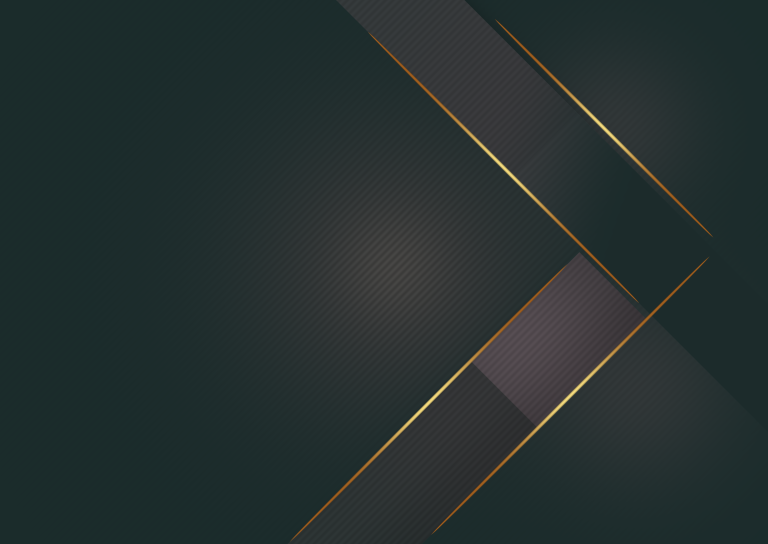
Give the GLSL for this background, as a Shadertoy shader.

```glsl
const float DIAG = 0.70711;

float glow(vec2 p, vec2 center, float radius) {
    vec2 v = (p - center) / radius;
    return exp(-dot(v, v));
}

// Antialiased mask of lo < x < hi along a diagonal axis
float span(float x, float lo, float hi) {
    float aa = 1.0 / iResolution.y;
    return smoothstep(lo - aa, lo + aa, x) * (1.0 - smoothstep(hi - aa, hi + aa, x));
}

// Tapered metallic line: across = signed offset, along = position on its axis
vec3 goldLine(vec3 col, float across, float along, float start, float end) {
    float t = clamp((along - start) / (end - start), 0.0, 1.0);
    float taper = sqrt(max(4.0 * t * (1.0 - t), 0.0));
    float dist = abs(across) * DIAG;
    float aa = 0.75 / iResolution.y;
    float width = 0.0033 * taper;
    float mask = 1.0 - smoothstep(width - aa, width + aa, dist);
    mask *= smoothstep(0.0, 0.3, taper);
    float shine = exp(-pow((t - 0.5) / 0.17, 2.0));
    vec3 metal = mix(vec3(0.62, 0.36, 0.11), vec3(0.97, 0.87, 0.50), shine);
    metal *= 1.0 - 0.25 * smoothstep(0.0, 0.0035, dist);
    return mix(col, metal, mask);
}

void mainImage(out vec4 fragColor, in vec2 fragCoord) {
    vec2 p = fragCoord / iResolution.y;
    p.x += 0.5 * (1.4144 - iResolution.x / iResolution.y);
    float s = p.x - p.y + 1.0; // grows toward the lower right
    float d = p.x + p.y - 1.0; // grows toward the upper right
    float stripe = 0.5 + 0.5 * sin(s * 6.28318 / 0.014);

    // Dark base with striped soft lights
    vec3 col = vec3(0.106, 0.171, 0.170);
    float center = glow(p, vec2(0.725, 0.505), 0.27);
    float core = glow(p, vec2(0.725, 0.51), 0.10);
    float side = glow(p, vec2(1.13, 0.76), 0.15) + glow(p, vec2(1.17, 0.29), 0.18);
    float shade = 0.35 * exp(-abs(s - 1.53) / 0.04) * step(-0.5, d) * step(d, 0.62);
    vec3 light = vec3(0.125, 0.062, 0.066) * center + vec3(0.05, 0.045, 0.035) * core;
    light += vec3(0.085, 0.045, 0.05) * side;
    col += light * (1.0 - shade);
    float texture45 = glow(p, vec2(0.75, 0.5), 0.5);
    col *= 1.0 - (0.04 + 0.13 * center + 0.10 * side) * texture45 * (1.0 - stripe);

    // Upper band, with a lighter inner panel dissolving downward
    float upper = span(d, 0.619, 0.855);
    float shadowUp = exp(-max(d - 0.855, 0.0) / 0.02) * step(0.855, d);
    col *= 1.0 - 0.14 * shadowUp * (1.0 - smoothstep(1.2, 1.6, s));
    vec3 upperCol = mix(vec3(0.205, 0.225, 0.230), vec3(0.225, 0.225, 0.235), smoothstep(0.6, 1.2, s));
    upperCol += 0.018 * span(s, 1.269, 9.0);
    upperCol *= 0.92 + 0.10 * stripe;
    float fade = 1.0 - smoothstep(1.15, 1.62, s + 0.5 * (d - 0.62));
    col = mix(col, mix(vec3(0.108, 0.170, 0.170), upperCol, fade), upper);

    // Lower band, with a bright panel near its tip
    float lower = span(s, 1.530, 1.777) * span(d, -9.0, 0.603);
    vec3 lowerCol = mix(vec3(0.175, 0.205, 0.205), vec3(0.205, 0.210, 0.215), smoothstep(-0.4, 0.1, d));
    lowerCol -= 0.025 * smoothstep(1.60, 1.777, s);
    float panel = span(d, 0.203, 9.0);
    float panelLight = glow(vec2(s, d), vec2(1.57, 0.33), 0.28);
    lowerCol += panel * (vec3(0.015, 0.0, 0.005) + vec3(0.115, 0.09, 0.10) * panelLight);
    lowerCol *= 0.91 + 0.11 * stripe;
    col = mix(col, lowerCol, lower);

    // Gold edges
    col = goldLine(col, d - 0.619, s, 0.735, 1.735);
    col = goldLine(col, d - 0.876, s, 0.945, 1.750);
    col = goldLine(col, s - 1.530, d, -0.463, 0.560);
    col = goldLine(col, s - 1.777, d, -0.190, 0.835);

    fragColor = vec4(col, 1.0);
}
```
